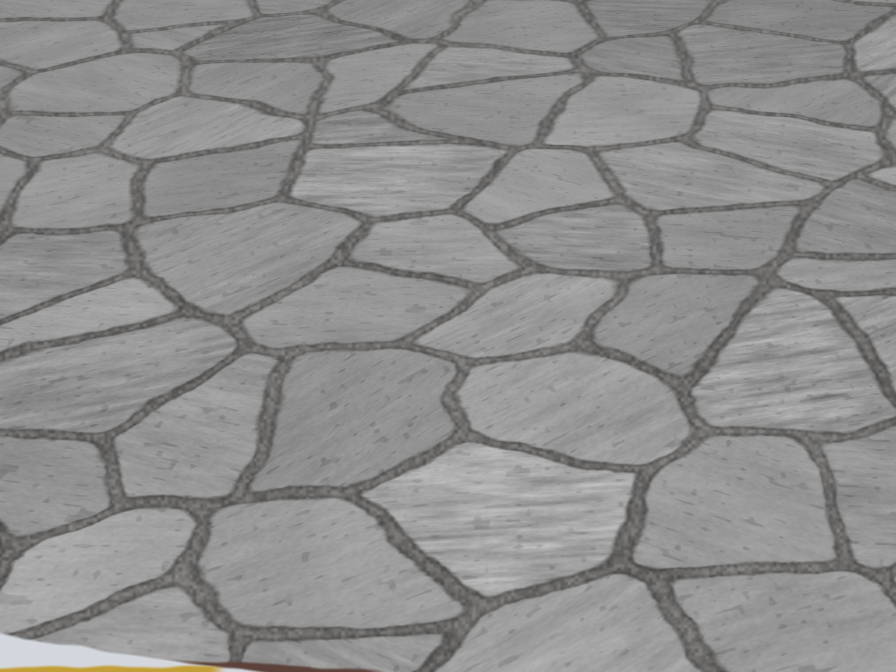
Reproduce this texture procedurally as a WebGL 1 fragment shader.

```glsl
precision highp float;
// Crazy paving of grey streaked stone slabs in rough mortar, seen in perspective.
uniform vec2 u_resolution;

const float HORIZON = 2.0;               // height where the ground vanishes
const vec2 SLAB_DENSITY = vec2(5.5, 17.0);
const vec3 STONE_TINT = vec3(0.995, 1.0, 0.995);
const vec3 MORTAR_TINT = vec3(1.01, 1.0, 0.985);
const vec3 SNOW = vec3(0.83, 0.84, 0.87);
const vec3 BRICK = vec3(0.36, 0.26, 0.23);
const vec3 YELLOW = vec3(0.76, 0.62, 0.22);

float hash(vec2 p) {
  return fract(sin(dot(p, vec2(127.1, 311.7))) * 43758.5453);
}

vec2 hash2(vec2 p) {
  return vec2(hash(p), hash(p + 37.2));
}

float noise(vec2 p) {
  vec2 i = floor(p);
  vec2 f = fract(p);
  f = f * f * (3.0 - 2.0 * f);
  return mix(mix(hash(i), hash(i + vec2(1.0, 0.0)), f.x),
             mix(hash(i + vec2(0.0, 1.0)), hash(i + vec2(1.0, 1.0)), f.x), f.y);
}

float fbm(vec2 p) {
  return 0.55 * noise(p) + 0.3 * noise(p * 2.1 + 5.3) + 0.15 * noise(p * 4.3 + 9.1);
}

vec2 rotate(vec2 p, float angle) {
  float c = cos(angle);
  float s = sin(angle);
  return vec2(c * p.x + s * p.y, c * p.y - s * p.x);
}

vec2 slabCentre(vec2 cell) {
  return cell + 0.5 + 0.85 * (hash2(cell) - 0.5);
}

// Squared distance less a random weight, so slabs come in mixed sizes.
float slabPower(vec2 p, vec2 cell) {
  vec2 d = p - slabCentre(cell);
  return dot(d, d) - 0.36 * hash(cell + 71.7);
}

// Returns the owning cell in xy and the rounded distance to its edge in z.
vec3 findSlab(vec2 p) {
  vec2 base = floor(p);
  vec2 owner = base;
  float nearest = 100.0;
  for (int j = -2; j <= 2; j++) {
    for (int i = -2; i <= 2; i++) {
      vec2 cell = base + vec2(float(i), float(j));
      float power = slabPower(p, cell);
      if (power < nearest) {
        nearest = power;
        owner = cell;
      }
    }
  }
  float edgeSum = 0.00001;
  for (int j = -2; j <= 2; j++) {
    for (int i = -2; i <= 2; i++) {
      vec2 cell = base + vec2(float(i), float(j));
      float gap = length(slabCentre(cell) - slabCentre(owner));
      if (gap > 0.001) {
        edgeSum += exp(-45.0 * (slabPower(p, cell) - nearest) / (2.0 * gap));
      }
    }
  }
  return vec3(owner, -log(edgeSum) / 45.0);
}

// Veined stone: each slab has its own tone, grain direction and strength.
vec3 stoneColor(vec2 ground, vec2 id, float height, float detail) {
  float tone = 0.552 + 0.085 * hash(id + 3.1) + 0.07 * (0.5 - height);
  float angle = mix(-0.5, 0.7, hash(id + 8.4));
  vec2 grain = rotate(ground * vec2(1.6, 1.0), angle) + 9.0 * hash2(id + 5.0);
  float veining = mix(0.07, 0.32, pow(hash(id + 12.6), 2.5));
  float veins = fbm(grain * vec2(2.6, 17.0)) - 0.5;
  float clouds = fbm(grain * vec2(1.2, 3.0) + 20.0) - 0.5;
  float pits = smoothstep(0.76, 0.92, noise(grain * vec2(13.0, 24.0) + 40.0));
  float dust = noise(grain * vec2(30.0, 60.0)) - 0.5;
  tone += detail * (veining * veins - 0.07 * pits + 0.035 * dust) + 0.09 * clouds;
  return tone * STONE_TINT;
}

vec3 mortarColor(vec2 uv) {
  float grit = noise(uv * 190.0) - 0.5;
  float patches = fbm(uv * 14.0) - 0.5;
  return (0.435 + 0.15 * grit + 0.10 * patches) * MORTAR_TINT;
}

// Snow, a yellow rim and bricks along the lower left border.
vec3 addBorder(vec3 color, vec2 uv) {
  float wobble = 0.008 * (noise(uv * 25.0) - 0.5);
  float brick = smoothstep(0.003, -0.003, uv.y - 0.028 + 0.045 * uv.x + wobble);
  brick *= smoothstep(0.58, 0.54, uv.x);
  float snow = smoothstep(0.003, -0.003, uv.y - 0.055 + 0.15 * uv.x + wobble);
  float rim = smoothstep(0.003, -0.003, uv.y - 0.009 - wobble);
  rim *= smoothstep(0.34, 0.31, uv.x);
  color = mix(color, BRICK, brick);
  color = mix(color, SNOW, snow);
  return mix(color, YELLOW, rim);
}

void main() {
  vec2 uv = gl_FragCoord.xy / u_resolution.y;
  float centreX = 0.5 * u_resolution.x / u_resolution.y;
  float depth = 1.0 / (HORIZON - uv.y);

  // Project onto the ground, skew the rows and bend the joints.
  vec2 ground = vec2(uv.x - centreX, 1.0) * depth * SLAB_DENSITY;
  ground.y -= 0.16 * ground.x;
  vec2 bend = vec2(noise(ground * 3.0), noise(ground * 3.0 + 17.0)) - 0.5;
  vec3 slab = findSlab(ground + 0.11 * bend);

  float ragged = 0.035 * (fbm(ground * 11.0) - 0.5);
  float edge = slab.z + ragged - 0.042;
  float softness = 0.0026 * SLAB_DENSITY.y * depth * depth;
  float cover = smoothstep(-softness, softness, edge);
  float detail = mix(1.0, 0.6, smoothstep(0.3, 1.0, uv.y));

  // Joints darken where they meet the slabs.
  float crevice = exp(-pow(edge / 0.018 + 0.5, 2.0));
  vec3 mortar = mortarColor(uv) * (1.0 - 0.16 * crevice);
  vec3 stone = stoneColor(ground, slab.xy, uv.y, detail) * (1.0 - 0.07 * crevice);
  gl_FragColor = vec4(addBorder(mix(mortar, stone, cover), uv), 1.0);
}
```
